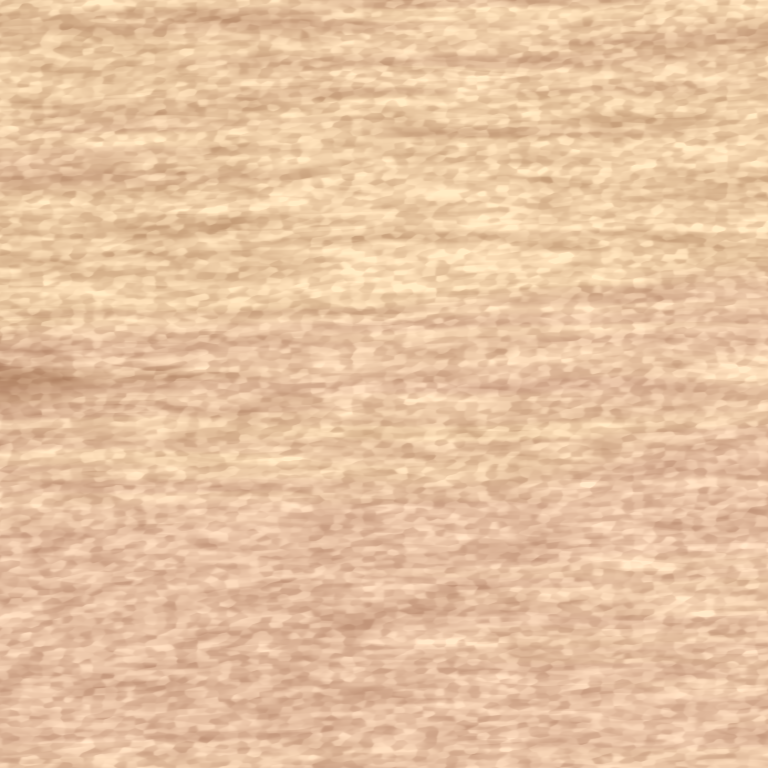
A WebGL 1 fragment shader for this texture:

```glsl
precision highp float;
// Pale planed wood: level grain streaks over short flecks, golden above and
// rosier below, with a brown knot tail entering from the left edge.
// Stretched layers of smooth cellular noise add up to one tone, then a colour.

uniform vec2 u_resolution;

#define STREAK_CELLS vec2(2.4, 62.0)
#define STRAND_CELLS vec2(12.0, 80.0)
#define FIBRE_CELLS  vec2(27.0, 150.0)
#define FLECK_CELLS  vec2(74.0, 148.0)
#define BAND_CELLS   vec2(1.3, 8.0)
#define STRAND_GAIN  0.40
#define FIBRE_GAIN   0.46
#define FLECK_GAIN   0.72
#define BAND_GAIN    0.14
#define MEAN_TONE    0.51
#define KNOT_HEIGHT  0.505
#define KNOT_REACH   0.34

const float CELL_SHARPNESS = 7.0;
const float GRAIN_TILT = 0.012;
const float KNOT_TONE = -0.62;
const vec3 SHADOW = vec3(0.808, 0.650, 0.528);
const vec3 LIGHT = vec3(0.995, 0.872, 0.742);
const vec3 GOLD_SHIFT = vec3(0.003, 0.009, -0.016);
const vec3 ROSE_SHIFT = vec3(0.004, -0.006, 0.005);

vec3 hash3(vec2 cell) {
  vec3 q = vec3(dot(cell, vec2(127.1, 311.7)),
                dot(cell, vec2(269.5, 183.3)),
                dot(cell, vec2(419.2, 371.9)));
  return fract(sin(q) * 43758.55);
}

// Random cell values blended by distance to jittered centres, about -0.5 to 0.5.
float cellNoise(vec2 p) {
  vec2 base = floor(p);
  vec2 local = p - base;
  float total = 0.0;
  float weights = 0.0;
  for (int j = -1; j <= 1; j++) {
    for (int i = -1; i <= 1; i++) {
      vec2 offset = vec2(float(i), float(j));
      vec3 h = hash3(base + offset);
      vec2 d = offset + 0.1 + 0.8 * h.xy - local;
      float w = exp(-CELL_SHARPNESS * dot(d, d));
      total += w * h.z;
      weights += w;
    }
  }
  return total / weights - 0.5;
}

// Gentle drift of the grain lines.
vec2 followGrain(vec2 p) {
  float drift = 0.0025 * sin(7.0 * p.x + 9.0 * p.y)
              + 0.0012 * sin(23.0 * p.x - 31.0 * p.y + 1.7);
  return vec2(p.x, p.y - GRAIN_TILT * p.x + drift);
}

// Dark core at the left edge, thinning into a tail.
float knotMask(vec2 p, float wobble) {
  float along = clamp(p.x / KNOT_REACH, 0.0, 1.0);
  float halfHeight = mix(0.028, 0.010, smoothstep(0.0, 0.7, along));
  float dy = (p.y - KNOT_HEIGHT + 0.010 * wobble) / halfHeight;
  float fade = 0.48 * (1.0 - smoothstep(0.60, 1.0, along))
             + 0.44 * (1.0 - smoothstep(0.05, 0.45, along));
  return exp(-dy * dy) * fade;
}

void main() {
  vec2 uv = gl_FragCoord.xy / u_resolution;
  vec2 p = followGrain(uv);
  vec2 sheared = vec2(p.x, p.y - 0.08 * p.x);

  float streak = cellNoise(p * STREAK_CELLS + 5.0);
  float strand = cellNoise(p * STRAND_CELLS + 17.0);
  float fibre = cellNoise(p * FIBRE_CELLS + 29.0);
  float fleck = cellNoise(sheared * FLECK_CELLS + 41.0);
  float band = cellNoise(p * BAND_CELLS + 67.0);
  float glint = smoothstep(0.30, 0.46, cellNoise(p * vec2(10.0, 92.0) + 89.0));

  // Long streaks belong to the upper part; the lower part is softer.
  float upper = smoothstep(0.15, 0.85, uv.y + 0.25 * band);
  float tone = MEAN_TONE + 0.08 * (upper - 0.5);
  tone += streak * mix(0.20, 0.62, upper);
  tone += strand * STRAND_GAIN + fibre * FIBRE_GAIN;
  tone += fleck * FLECK_GAIN + band * BAND_GAIN;
  tone += 0.24 * glint;

  float knot = knotMask(uv, 2.0 * strand + fibre);
  float knotTone = KNOT_TONE + 0.5 * (strand + fibre + fleck);
  tone = mix(tone, knotTone, knot);

  vec3 colour = mix(SHADOW, LIGHT, clamp(tone, -0.9, 1.2));
  float gold = clamp(upper + 0.5 * streak + 0.5 * band, 0.0, 1.0);
  colour += mix(ROSE_SHIFT, GOLD_SHIFT, gold);
  gl_FragColor = vec4(clamp(colour, 0.0, 1.0), 1.0);
}
```
